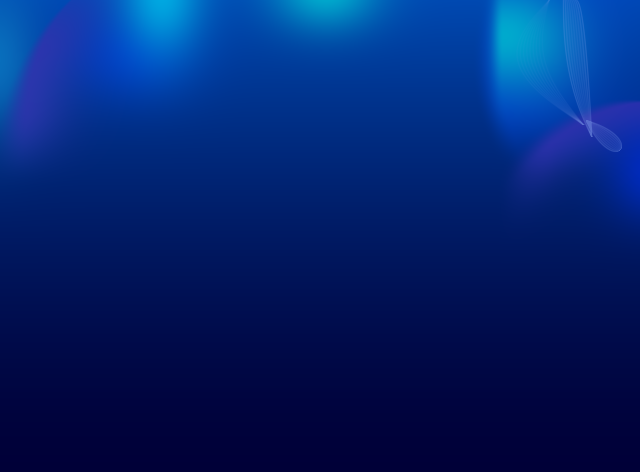
This background is drawn by a WebGL 1 fragment shader. Its source:

```glsl
precision highp float;
// Deep blue backdrop: a vertical gradient with soft cyan, blue and violet glows
// along the top edge, curved translucent veils in both upper corners, and a
// fine ribbon of looped strands at the upper right.

uniform vec2 u_resolution;

#define ASPECT 1.354
#define NIGHT vec3(0.0, 0.0, 0.22)
#define AZURE vec3(0.0, 0.285, 0.695)
#define BLUE vec3(0.0, 0.24, 0.80)
#define VIOLET vec3(0.20, 0.19, 0.68)
#define CYAN vec3(0.0, 0.68, 0.89)
#define TEAL vec3(0.0, 0.70, 0.81)
#define HAZE vec3(0.04, 0.47, 0.76)
#define STRAND_COLOR vec3(0.50, 0.62, 0.92)
#define STRAND_WIDTH 0.0012
#define STRANDS 9

// Elliptical Gaussian falloff
float glow(vec2 p, vec2 center, vec2 radius) {
  vec2 q = (p - center) / radius;
  return exp(-dot(q, q));
}

// Veil that starts at a soft edge and fades with distance behind it
float veil(float dist, float softness, float reach) {
  float q = dist / reach;
  return smoothstep(-softness, softness, dist) * exp(-q * q);
}

// Antialiased thin line from a signed distance
float line(float dist) {
  float w = max(STRAND_WIDTH, 0.8 / u_resolution.y);
  return (1.0 - smoothstep(0.0, 1.6 * w, abs(dist))) * STRAND_WIDTH / w;
}

// Horizontal position of a sail strand, s running from top to knot
float sailX(float s, float k) {
  float inner = 1.192 + 0.060 * pow(s, 2.5);
  float outer = 1.218 + 0.034 * pow(s, 0.45);
  return mix(inner, outer, k);
}

// Horizontal position of a bowed strand behind the sail
float bowX(float s, float k) {
  return mix(1.162, 1.235, s) - mix(0.045, 0.102, k) * sin(3.14159 * s);
}

float ribbon(vec2 p) {
  float sum = 0.0;
  float sail = clamp(p.y / 0.29, 0.001, 1.0);
  float bow = clamp(p.y / 0.265, 0.001, 1.0);
  float inSail = 1.0 - step(0.29, p.y);
  float inBow = 1.0 - step(0.265, p.y);

  // Teardrop tail in its own axis frame
  vec2 axis = normalize(vec2(0.76, 0.65));
  vec2 local = p - vec2(1.240, 0.255);
  float u = dot(local, axis) / 0.096;
  float v = dot(local, vec2(-axis.y, axis.x));
  float inTail = step(0.0, u) * step(u, 1.0);
  float halfWidth = 0.043 * u * sqrt(max(1.0 - u, 0.0));

  for (int i = 0; i < STRANDS; i++) {
    float k = float(i) / float(STRANDS - 1);
    float edge = 0.13 + 0.22 * pow(abs(2.0 * k - 1.0), 4.0);
    float bowSlope = (bowX(bow + 0.01, k) - bowX(bow - 0.01, k)) / 0.0053;
    float bowDist = (p.x - bowX(bow, k)) / sqrt(1.0 + bowSlope * bowSlope);
    sum += edge * inSail * line(p.x - sailX(sail, k));
    sum += edge * inTail * line(v - (2.0 * k - 1.0) * halfWidth);
    sum += mix(0.05, 0.16, bow * bow) * inBow * line(bowDist);
  }

  // Faint film between the strands
  float film = smoothstep(0.0, 0.004, p.x - sailX(sail, 0.0))
             * smoothstep(0.0, 0.004, sailX(sail, 1.0) - p.x) * inSail;
  film += inTail * (1.0 - smoothstep(halfWidth - 0.002, halfWidth + 0.001, abs(v)));
  return min(sum + 0.08 * film, 0.55);
}

void main() {
  vec2 uv = gl_FragCoord.xy / u_resolution;
  vec2 p = vec2(uv.x * ASPECT, 1.0 - uv.y); // y is depth below the top edge

  // Base gradient
  vec3 color = mix(NIGHT, AZURE, pow(uv.y, 1.5));

  // Left corner: haze, blue and cyan glows, violet veil
  color = mix(color, HAZE, 0.85 * glow(p, vec2(-0.01, 0.13), vec2(0.09, 0.15)));
  color = mix(color, BLUE, 0.85 * glow(p, vec2(0.28, 0.11), vec2(0.13, 0.10)));
  float leftDist = p.x - 0.15 * exp(-7.0 * p.y);
  float leftVeil = veil(leftDist, 0.004 + 0.12 * p.y, 0.11);
  leftVeil *= (1.0 - smoothstep(0.23, 0.40, p.y)) * smoothstep(-0.10, 0.12, p.y);
  color = mix(color, VIOLET, 0.85 * leftVeil);
  color = mix(color, CYAN, 0.95 * glow(p, vec2(0.343, -0.015), vec2(0.085, 0.13)));

  // Top center glow
  color = mix(color, TEAL, 0.97 * glow(p, vec2(0.69, -0.025), vec2(0.11, 0.085)));

  // Right corner: blue body with a teal rim
  float bend = p.y - 0.13;
  float bodyDist = p.x - 1.03 - 1.2 * bend * bend;
  float body = veil(bodyDist, 0.032, 0.24) * (1.0 - smoothstep(0.20, 0.38, p.y));
  color = mix(color, BLUE, 0.85 * body);
  color = mix(color, HAZE, 0.75 * glow(p, vec2(1.17, 0.10), vec2(0.13, 0.12)) * body);
  float rimReach = p.x < 1.065 ? 0.022 : 0.12;
  color = mix(color, TEAL, 0.9 * glow(p, vec2(1.065, 0.075), vec2(rimReach, 0.105)));

  // Violet veil and blue glow below it
  float away = ASPECT - p.x;
  float lowDist = p.y - 0.215 - 1.9 * away * away;
  float lowVeil = veil(lowDist, 0.004 + 0.12 * max(away, 0.0), 0.09);
  color = mix(color, VIOLET, 0.85 * lowVeil * smoothstep(1.05, 1.17, p.x));
  color = mix(color, BLUE * vec3(1.0, 0.7, 0.97), 0.9 * glow(p, vec2(1.38, 0.36), vec2(0.09, 0.10)));

  color = mix(color, STRAND_COLOR, ribbon(p));
  gl_FragColor = vec4(color, 1.0);
}
```
